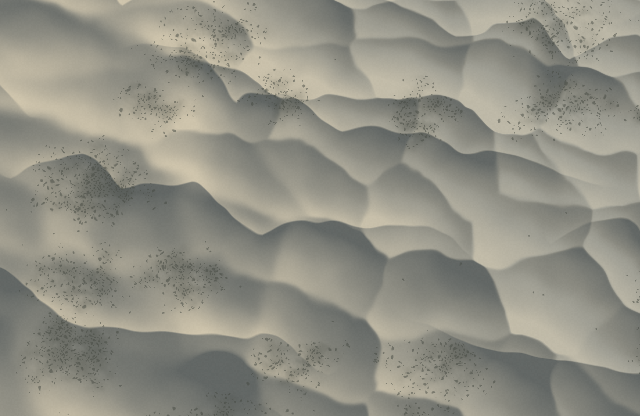
Reproduce this texture procedurally as a WebGL 1 fragment shader.

```glsl
precision highp float;
// Aerial view of wind-blown dunes in low light, with scattered scrub.
// Blended cellular bowls give the slopes, scalloped crest lines add sharp
// shadow edges, and jittered specks gather in patches as vegetation.

uniform vec2 u_resolution;

const vec3 SHADOW = vec3(0.37, 0.39, 0.385);
const vec3 SAND = vec3(0.565, 0.56, 0.518);
const vec3 SUNLIT = vec3(0.81, 0.77, 0.675);
const vec3 HAZE = vec3(0.63, 0.645, 0.625);
const vec3 SCRUB = vec3(0.27, 0.285, 0.255);
const vec2 LIGHT = vec2(0.5, 0.86);

vec2 hash2(vec2 p) {
  vec3 q = fract(p.xyx * vec3(0.1031, 0.103, 0.0973));
  q += dot(q, q.yzx + 33.33);
  return fract((q.xx + q.yz) * q.zy);
}

// Layered sines, roughly -1 to 1
float drift(vec2 p) {
  float sum = 0.0;
  float amp = 0.5;
  for (int i = 0; i < 4; i++) {
    sum += amp * sin(p.x + 1.7 * sin(p.y * 0.8 + float(i))) * cos(p.y * 1.1 - 0.6 * p.x);
    p = mat2(1.5, 1.2, -1.2, 1.5) * p + 2.7;
    amp *= 0.55;
  }
  return sum;
}

vec2 warp(vec2 p, float freq, float amount) {
  return p + amount * vec2(drift(p * freq), drift(p.yx * freq + 5.3));
}

// Offset from the nearest cell centre; higher sharpness gives crisper ridges
vec2 bowlSlope(vec2 p, float sharpness) {
  vec2 cell = floor(p);
  vec2 total = vec2(0.0);
  float weights = 1e-20;
  for (int j = -1; j <= 1; j++) {
    for (int i = -1; i <= 1; i++) {
      vec2 id = cell + vec2(float(i), float(j));
      vec2 offset = p - id - 0.5 - 0.75 * (hash2(id + 17.0) - 0.5);
      float w = exp(-sharpness * dot(offset, offset));
      total += w * offset;
      weights += w;
    }
  }
  return total / weights;
}

// Descending stair of lobes: slow rise, steep fall
float crestHeight(float x, float base, float seed) {
  float s = fract(x * 2.5 + 0.35 * sin(x * 4.0 + seed * 1.9) + seed * 0.37);
  float lobe = s * (2.0 - s) - smoothstep(0.6, 1.0, s);
  float size = 0.09 + 0.05 * sin(x * 3.0 + seed * 4.0);
  return base - 0.25 * x + size * lobe + 0.015 * sin(x * 9.0 + seed * 2.0);
}

// Dark below a crest, bright above it, fading away on both sides
float crestLight(vec2 p, float base, float seed, float soft) {
  float h = crestHeight(p.x, base, seed);
  float rise = (crestHeight(p.x + 0.004, base, seed) - h) / 0.004;
  float d = (h - p.y) / sqrt(1.0 + rise * rise);
  float strength = smoothstep(-0.1, 0.75, sin(2.6 * p.x + 2.69 * seed - 1.64));
  float below = -0.36 * exp(-max(d, 0.0) / 0.085);
  float above = 0.32 * exp(min(d, 0.0) / 0.06);
  return strength * mix(above, below, smoothstep(-soft, soft, d));
}

// Density of the randomly placed scrub patches, 0 to 1
float scrubPatches(vec2 p) {
  vec2 cell = floor(p);
  float density = 0.0;
  for (int j = -1; j <= 1; j++) {
    for (int i = -1; i <= 1; i++) {
      vec2 id = cell + vec2(float(i), float(j));
      vec2 rnd = hash2(id + 61.0);
      float radius = 0.25 + 0.4 * rnd.y;
      float fall = 1.0 - length(p - id - 0.2 - 0.6 * rnd.yx) / radius;
      density = max(density, fall * step(0.5, rnd.x));
    }
  }
  return density;
}

float specks(vec2 p, float density) {
  vec2 id = floor(p);
  vec2 rnd = hash2(id);
  vec2 place = hash2(id + 101.0);
  float radius = 0.14 + 0.16 * rnd.y;
  float dist = length(fract(p) - 0.3 - 0.4 * place);
  return step(rnd.x, density) * (1.0 - smoothstep(radius - 0.12, radius + 0.14, dist));
}

void main() {
  vec2 p = gl_FragCoord.xy / u_resolution.y;
  vec2 flow = warp(warp(p, 4.5, 0.05), 11.0, 0.018);

  // Broad soft slopes on the left, small crisp bowls to the upper right
  float crisp = smoothstep(0.35, 1.25, p.x + 0.35 * p.y + 0.25 * drift(p * 4.0));
  vec2 grid = vec2(flow.x * (2.4 + 0.9 * flow.x), flow.y * (4.0 + 1.8 * flow.y) + 1.1 * flow.x);
  float tone = 0.56 - 0.7 * dot(bowlSlope(grid, mix(8.0, 55.0, crisp)), LIGHT);
  tone += 0.15 * drift(p * vec2(3.5, 8.0) + 1.0) + 0.22 * (p.y - 0.5);

  // Long crest lines
  vec2 crestPoint = warp(p, 7.0, 0.035);
  for (int i = 0; i < 8; i++) {
    float n = float(i);
    tone += crestLight(crestPoint, 0.14 + 0.15 * n, n, 0.003);
  }

  // Sand colour from shade to sun, cooler toward the upper right
  tone = clamp(tone, 0.04, 1.0);
  vec3 color = mix(SHADOW, SAND, min(tone * 2.0, 1.0));
  color = mix(color, SUNLIT, max(tone * 2.0 - 1.0, 0.0));
  float haze = smoothstep(0.7, 1.7, p.x + 0.5 * p.y) * smoothstep(0.4, 0.65, tone);
  color = mix(color, HAZE, 0.4 * haze);
  color += 0.012 * (hash2(floor(p * 300.0)).x - 0.5);

  // Scrub: ragged stain with fine and coarse specks, mostly on shaded slopes
  float density = scrubPatches(warp(p, 15.0, 0.06) * vec2(3.4, 5.0));
  density *= (1.3 - 0.9 * tone) * (0.8 + 0.9 * drift(p * 45.0));
  density = clamp(density, 0.0, 1.0);
  vec2 scatter = mat2(0.82, 0.57, -0.57, 0.82) * warp(p, 60.0, 0.008);
  float plants = max(specks(scatter * 80.0 + 30.0, density * 0.7),
                     specks(scatter.yx * 135.0 + 90.0, density * 1.2));
  color = mix(color, SCRUB, 0.28 * smoothstep(0.0, 0.7, density));
  color = mix(color, SCRUB, 0.5 * plants);

  gl_FragColor = vec4(color, 1.0);
}
```
